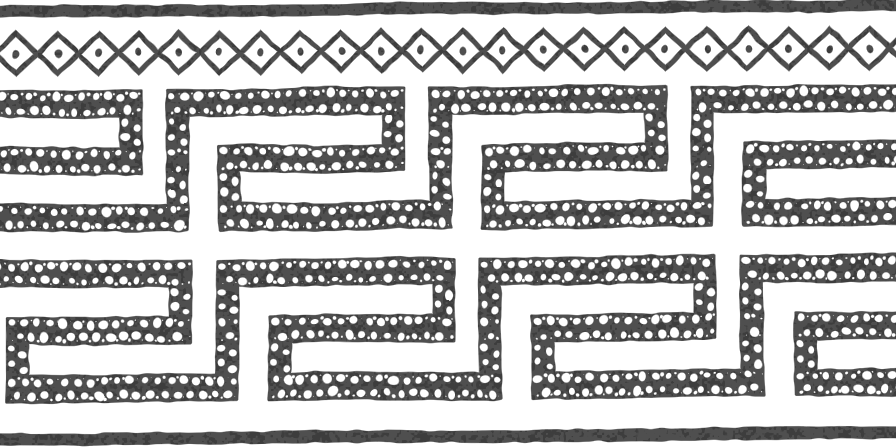
A Shadertoy shader for this pattern:

```glsl
// Hand-inked frieze: two rows of a stepped meander band pierced by small holes,
// under a chain of dotted diamonds, between two ruled bars. Built from box and
// diamond distances, hashed hole lattices and a noise warp for the unsteady pen.

#define INK vec3(0.31)
#define INK_DARK vec3(0.24)
#define HEIGHT 384.0      // design units down the canvas
#define TILT 0.0075       // rise of the whole drawing per unit across
#define WOBBLE 1.7        // pen unsteadiness
#define PERIOD 225.0      // meander repeat
#define ROW_SHIFT vec2(43.0, 146.0)
#define LEVEL 49.0        // spacing of the three horizontal runs
#define BAND vec2(20.0, 24.0) // width of upright and horizontal runs
#define HOLE 3.6          // hole radius
#define DIAMOND 34.8      // diamond repeat

float hash(vec2 p) {
    return fract(sin(dot(p, vec2(127.1, 311.7))) * 43758.5453);
}

vec2 hash2(vec2 p) {
    return vec2(hash(p), hash(p + 17.3));
}

float noise(vec2 p) {
    vec2 i = floor(p), f = fract(p);
    f = f * f * (3.0 - 2.0 * f);
    return mix(mix(hash(i), hash(i + vec2(1, 0)), f.x),
               mix(hash(i + vec2(0, 1)), hash(i + 1.0), f.x), f.y);
}

vec2 penWarp(vec2 p) {
    vec2 fine = vec2(noise(p / 9.0), noise(p / 9.0 + 50.0)) - 0.5;
    vec2 slow = vec2(noise(p / 70.0 + 90.0), noise(p / 70.0 + 130.0)) - 0.5;
    return WOBBLE * (fine + 1.5 * slow);
}

// Box between two corners, slightly rounded
float box(vec2 p, vec2 lo, vec2 hi) {
    vec2 q = abs(p - 0.5 * (lo + hi)) - 0.5 * (hi - lo) + 1.5;
    return length(max(q, 0.0)) + min(max(q.x, q.y), 0.0) - 1.5;
}

// Continuous stepped band; y runs down from the top of the row
float meander(vec2 p) {
    p.x = mod(p.x + 10.0, PERIOD) - 10.0;
    float base = 2.0 * LEVEL + BAND.y;
    float d = box(p, vec2(0), vec2(BAND.x, base));
    d = min(d, box(p, vec2(0), vec2(205, BAND.y)));
    d = min(d, box(p, vec2(205.0 - BAND.x, 0), vec2(205, LEVEL + BAND.y)));
    d = min(d, box(p, vec2(45, LEVEL), vec2(205, LEVEL + BAND.y)));
    d = min(d, box(p, vec2(45, LEVEL), vec2(45.0 + BAND.x, base)));
    d = min(d, box(p, vec2(45, 2.0 * LEVEL), vec2(245, base)));
    return min(d, box(p, vec2(-180, 2.0 * LEVEL), vec2(BAND.x, base)));
}

// Two staggered files of holes along each run, with specks near the edges
float holes(vec2 p, float seed) {
    float level = floor(p.y / LEVEL) * LEVEL;
    bool flat_ = p.y - level < BAND.y;
    float repeat_ = floor((p.x + 10.0) / PERIOD) * PERIOD;
    float upright = repeat_ + (p.x - repeat_ > 32.0 ? 45.0 : 0.0);
    vec2 origin = flat_ ? vec2(0, level) : vec2(upright, level + BAND.y);
    vec2 cell = flat_ ? vec2(PERIOD / 20.0, 0.5 * BAND.y)
                      : vec2(0.5 * BAND.x, 0.5 * (LEVEL - BAND.y));
    vec2 q = p - origin;
    vec2 file = mod(floor(q / cell), 2.0);
    if (flat_) origin.x -= 0.5 * cell.x * file.y;
    q = p - origin;
    vec2 id = floor(q / cell);
    vec2 key = id + 0.37 * origin + seed;
    vec2 center = origin + (id + 0.5) * cell
                + (hash2(key) - 0.5) * (flat_ ? 2.6 : 1.2);
    if (!flat_) center.y += 5.0 * file.x - 2.5;
    vec2 squash = 0.85 + 0.3 * hash2(key + 5.1);
    float radius = min(HOLE * mix(0.68, 1.12, hash(key + 9.7)), -meander(center) - 1.5);
    float d = length((p - center) * squash) - radius;
    if (flat_) {
        float edge = floor(q.x / cell.x + 0.5);
        vec2 speck = origin + vec2(edge * cell.x, file.y < 0.5 ? 3.6 : BAND.y - 3.6);
        float size = 1.7 * hash(vec2(edge, origin.y + file.y) + seed);
        d = min(d, length(p - speck) - min(size, -meander(speck) - 1.2));
    }
    return d;
}

// Chain of diamond outlines, each with a dot
float diamonds(vec2 p) {
    float id = floor(p.x / DIAMOND + 0.5);
    vec2 jitter = hash2(vec2(id, 3.0)) - 0.5;
    vec2 q = vec2(p.x - id * DIAMOND, p.y);
    vec2 halfSize = vec2(0.5 * DIAMOND, 16.5);
    float rim = (dot(abs(q), 1.0 / halfSize) - 1.0)
              * halfSize.x * halfSize.y / length(halfSize);
    float dotD = length((q - 2.0 * jitter) * vec2(1.1, 0.9)) - 3.1;
    return min(abs(rim) - 2.2, dotD);
}

void mainImage(out vec4 fragColor, in vec2 fragCoord) {
    float px = HEIGHT / iResolution.y;
    vec2 page = vec2(fragCoord.x, iResolution.y - fragCoord.y) * px;
    vec2 p = page + vec2(0, TILT * page.x) + penWarp(page);

    // Ruled bars and diamond chain
    float d = min(abs(p.y - 10.0) - 5.0, abs(p.y - 376.5) - 5.3);
    d = min(d, diamonds(p - vec2(14, 46)));

    // Meander rows
    float row = step(211.0, p.y);
    vec2 m = p - vec2(142, 77) - row * ROW_SHIFT;
    d = min(d, max(meander(m), -holes(m, 31.0 * row)));

    // Mottled ink on white paper
    float grain = 0.6 * noise(page / 2.2) + 0.4 * noise(page / 7.0);
    vec3 ink = mix(INK, INK_DARK, smoothstep(0.52, 0.66, grain));
    float coverage = clamp(0.5 - d / (1.2 * px), 0.0, 1.0);
    fragColor = vec4(mix(vec3(1), ink, coverage), 1.0);
}
```
